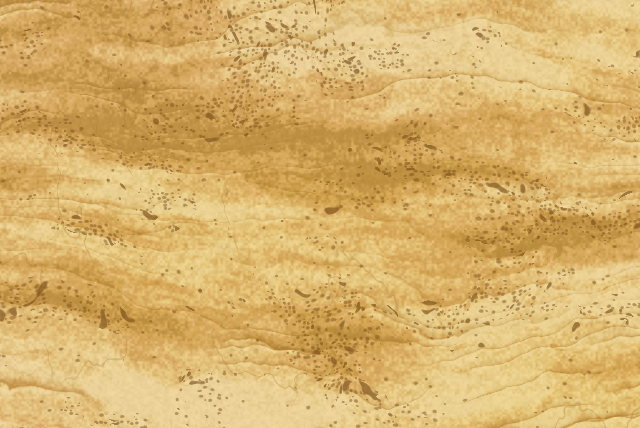
This texture is drawn by a Shadertoy shader. Its source:

```glsl
// Honey-coloured polished limestone: bent, wavy strata with torn dark ledges,
// pale patches, pebbles, pits and hairline cracks. Layered noise gives a tone
// value, which a six-step colour ramp turns into stone.

const vec2  HUB           = vec2(0.86, 0.27); // where the lower strata converge
const float BROAD_TONE    = 5.0;
const float LAYER_TONE    = 3.8;
const float PATCH_TONE    = 0.75;
const float LEDGE_TONE    = 1.9;
const float GRAIN_TONE    = 1.5;
const float TONE_BIAS     = 0.32;
const float PIT_STRENGTH  = 0.62;
const float CRACK_STRENGTH = 0.3;
const vec3  PIT_COLOR     = vec3(0.46, 0.29, 0.09);
const vec3  LEDGE_COLOR   = vec3(0.64, 0.45, 0.16);

const vec3 STONE[6] = vec3[6](
    vec3(0.75, 0.57, 0.26), vec3(0.83, 0.65, 0.33), vec3(0.85, 0.67, 0.38),
    vec3(0.88, 0.73, 0.44), vec3(0.90, 0.78, 0.50), vec3(0.92, 0.82, 0.58));
// Tone at which each colour is centred, from the running sum of its share.
const float STOPS[6] = float[6](0.04, 0.16, 0.34, 0.57, 0.79, 0.94);

float hash(vec2 p) {
    vec3 q = fract(p.xyx * 0.1031);
    q += dot(q, q.yzx + 33.33);
    return fract((q.x + q.y) * q.z);
}

float noise(vec2 p) {
    vec2 i = floor(p), f = fract(p);
    f = f * f * f * (f * (f * 6.0 - 15.0) + 10.0);
    return mix(mix(hash(i), hash(i + vec2(1, 0)), f.x),
               mix(hash(i + vec2(0, 1)), hash(i + vec2(1, 1)), f.x), f.y);
}

float fbm(vec2 p) {
    float sum = 0.0, amp = 0.516;
    for (int i = 0; i < 5; i++) {
        sum += amp * noise(p);
        p = mat2(1.94, 0.36, -0.36, 1.94) * p + 17.3;
        amp *= 0.5;
    }
    return sum;
}

// Distance to the nearest scattered blob, in units of that blob's radius.
float blobs(vec2 p, float density) {
    vec2 cell = floor(p);
    float nearest = 9.0;
    for (int y = -1; y <= 1; y++)
    for (int x = -1; x <= 1; x++) {
        vec2 id = cell + vec2(x, y);
        if (hash(id + 71.7) > density) continue;
        vec2 center = id + 0.2 + 0.6 * vec2(hash(id + 3.1), hash(id + 19.4));
        float radius = mix(0.2, 0.5, hash(id + 47.2));
        nearest = min(nearest, length(p - center) / radius);
    }
    return nearest;
}

// Torn strata edges: x is the dark shelf, y the pale lip beside it.
vec2 ledges(vec2 s, float count, float seed) {
    float level = s.y * count + 3.2 * fbm(s * vec2(2.2, 4.0) + seed)
                + 0.35 * fbm(s * vec2(14.0, 22.0) + seed);
    float id = floor(level), f = level - id;
    vec2 along = vec2(s.x * 3.2, id * 7.37 + seed);
    float here = smoothstep(0.46, 0.8, noise(along));
    float next = smoothstep(0.46, 0.8, noise(along + vec2(0.0, 7.37)));
    float shelf = smoothstep(0.0, 0.05, f) * exp(-f * 6.5) * (1.0 - f);
    return vec2(shelf * here, smoothstep(0.75, 0.95, f) * smoothstep(1.0, 0.97, f) * next);
}

vec3 stoneRamp(float t) {
    vec3 color = STONE[0];
    for (int i = 1; i < 6; i++)
        color = mix(color, STONE[i], clamp((t - STOPS[i - 1]) / (STOPS[i] - STOPS[i - 1]), 0.0, 1.0));
    return color;
}

void mainImage(out vec4 fragColor, in vec2 fragCoord) {
    vec2 p = fragCoord / iResolution.y;

    // Bend the strata: an arch above, a fan closing on the hub below.
    vec2 warp = vec2(fbm(p * 3.0 + 5.2), fbm(p * 3.0 + 31.7)) - 0.5;
    float slope = mix(0.24, -0.12, smoothstep(0.25, 0.85, p.y));
    float bend = slope * sqrt(pow(p.x - HUB.x, 2.0) + 0.02);
    vec2 s = vec2(p.x, p.y - bend) + warp * vec2(0.2, 0.13);

    // Broad light and dark zones
    float band = exp(-pow((p.y - 0.69 + 0.3 * warp.y) / 0.12, 2.0));
    float hub = exp(-dot(p - HUB, p - HUB) / 0.05);
    float tone = TONE_BIAS - 0.65 * band - 0.75 * hub;
    tone += BROAD_TONE * (fbm(s * vec2(1.7, 4.2) + 8.3) - 0.5);
    tone += LAYER_TONE * (fbm(s * vec2(3.5, 19.0) + 2.9) - 0.5);

    // Crisp pale patches
    float patches = fbm(s * vec2(2.6, 7.5) + 63.1);
    tone += PATCH_TONE * (smoothstep(0.51, 0.55, patches) - 0.4);

    // Ledges, strongest near the top and bottom
    float ledgeZone = mix(0.5, 1.0, smoothstep(0.1, 0.35, abs(p.y - 0.47)));
    vec2 ledge = (ledges(s, 11.0, 4.7) + 0.75 * ledges(s, 23.0, 28.1)) * ledgeZone;
    tone += LEDGE_TONE * (0.4 * ledge.y - ledge.x);

    // Pebbles gathered at the lower right
    float pebbleZone = smoothstep(0.36, 0.1, length((p - vec2(1.2, 0.34)) * vec2(0.8, 1.1)) + 0.5 * warp.x);
    float pebble = blobs(p * vec2(21.0, 32.0) + 14.0 * warp, 0.55 * pebbleZone);
    tone -= 0.8 * smoothstep(1.05, 0.85, pebble) + 0.5 * smoothstep(0.25, 0.0, abs(pebble - 1.0));

    // Fine grain
    float grain = 0.6 * noise(p * 170.0) + 0.4 * noise(p * 85.0 + 9.0) - 0.5;
    tone += GRAIN_TONE * grain;

    vec3 color = stoneRamp(1.0 / (1.0 + exp(-1.7 * tone)));
    color.b += 0.05 * (noise(p * 2.3 + 40.0) - 0.5);
    color += 0.06 * grain;
    color = mix(color, LEDGE_COLOR, 0.5 * clamp(ledge.x, 0.0, 1.0));

    // Hairline cracks
    float crackField = abs(fbm(p * vec2(5.0, 3.5) + 77.0) - 0.5);
    float crack = smoothstep(0.009, 0.0, crackField) * smoothstep(0.5, 0.7, noise(p * 6.0 + 21.0));
    color = mix(color, LEDGE_COLOR, CRACK_STRENGTH * crack);

    // Clustered pits in two sizes
    float cluster = smoothstep(0.5, 0.72, fbm(s * vec2(5.0, 9.0) + 51.0) + 0.05 * hub);
    float fine = smoothstep(1.2, 0.5, blobs(p * vec2(85.0, 105.0) + 9.0 * warp, 0.02 + 0.55 * cluster));
    float coarse = smoothstep(1.1, 0.6, blobs(p * vec2(38.0, 60.0) + 20.0 * warp, 0.006 + 0.14 * cluster));
    color = mix(color, PIT_COLOR, PIT_STRENGTH * max(0.75 * fine, coarse));

    fragColor = vec4(clamp(color, 0.0, 1.0), 1.0);
}
```
